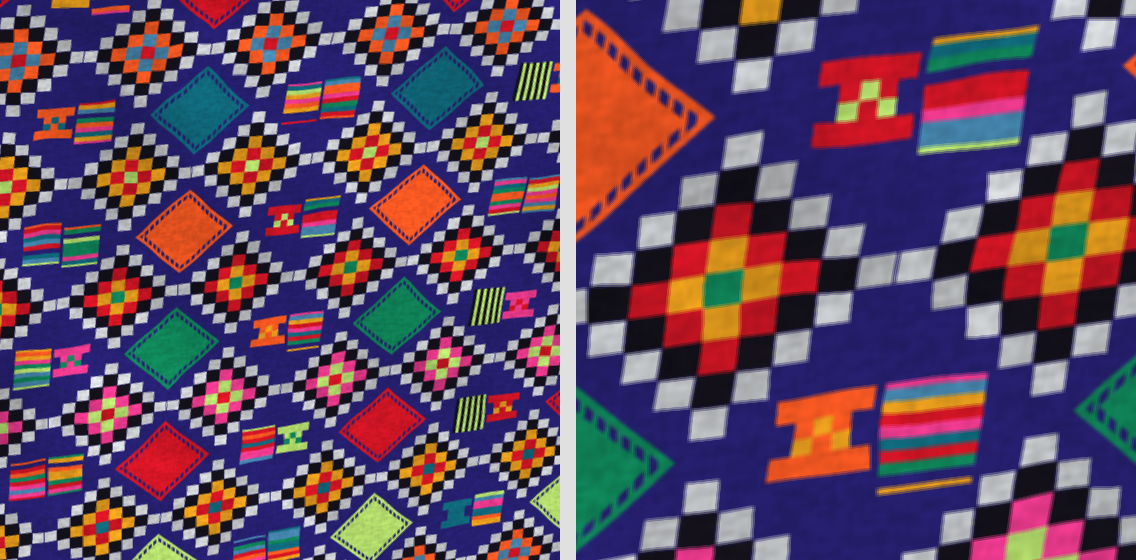
Left: the whole. Right: its middle third, enlarged.
Give the GLSL for this pattern, as a WebGL 1 fragment shader.

```glsl
precision highp float;

uniform vec2 u_resolution;

// Layout, in canvas heights
const vec2 ORIGIN = vec2(0.422, 0.495);
const vec2 COLUMN_STEP = vec2(0.208, 0.027);
const vec2 ROW_STEP = vec2(-0.025, -0.207);
const vec2 BLOCKS = vec2(9.0, 10.2);      // blocks per repeat
const vec2 PLAIN_SIZE = vec2(0.41, 0.355); // half diagonals, in repeats
const vec2 PATCH_SIZE = vec2(0.148, 0.165);
const float DASHES = 24.0;
const float WOBBLE = 0.022;
const float SOFTNESS = 0.0034;
const float FOLD_DEPTH = 0.3;
const float THREAD_DEPTH = 0.24;

// Dyes
const vec3 GROUND = vec3(0.145, 0.12, 0.43);
const vec3 WHITE = vec3(0.77, 0.78, 0.79);
const vec3 BLACK = vec3(0.075, 0.065, 0.10);
const float RED = 0.0, ORANGE = 1.0, AMBER = 2.0, LIME = 3.0;
const float GREEN = 4.0, TEAL = 5.0, PINK = 6.0, STEEL = 7.0;

vec3 dye(float k) {
  if (k < 0.5) return vec3(0.80, 0.08, 0.14);
  if (k < 1.5) return vec3(0.95, 0.34, 0.13);
  if (k < 2.5) return vec3(0.88, 0.60, 0.11);
  if (k < 3.5) return vec3(0.70, 0.86, 0.42);
  if (k < 4.5) return vec3(0.06, 0.51, 0.34);
  if (k < 5.5) return vec3(0.06, 0.40, 0.47);
  if (k < 6.5) return vec3(0.90, 0.22, 0.54);
  if (k < 7.5) return vec3(0.26, 0.50, 0.65);
  return GROUND;
}

float hash(vec2 p) {
  vec3 q = fract(p.xyx * 0.1031);
  q += dot(q, q.yzx + 33.33);
  return fract((q.x + q.y) * q.z);
}

float noise(vec2 p) {
  vec2 i = floor(p), f = fract(p);
  f *= f * (3.0 - 2.0 * f);
  return mix(mix(hash(i), hash(i + vec2(1, 0)), f.x),
             mix(hash(i + vec2(0, 1)), hash(i + vec2(1, 1)), f.x), f.y);
}

// Canvas point to (column, row) on the slack cloth, by fixed-point inversion
vec2 toLattice(vec2 p) {
  float det = COLUMN_STEP.x * ROW_STEP.y - COLUMN_STEP.y * ROW_STEP.x;
  vec2 q = vec2(0.0);
  for (int i = 0; i < 5; i++) {
    vec2 bend = vec2(dot(vec3(-0.0039, -0.0052, 0.0033), vec3(q.x * q.x, q.x * q.y, q.y * q.y)),
                     0.0046 * q.x * q.y + 0.0033 * q.y * q.y - 0.0005 * q.x * q.x * q.x);
    vec2 d = p - ORIGIN - bend;
    q = vec2(d.x * ROW_STEP.y - d.y * ROW_STEP.x,
             COLUMN_STEP.x * d.y - COLUMN_STEP.y * d.x) / det;
  }
  return q;
}

// Dyes of the centre, first and second ring in each row
vec3 rowDyes(float row) {
  float k = mod(row + 2.0, 5.0);
  if (k < 0.5) return vec3(RED, STEEL, ORANGE);
  if (k < 1.5) return vec3(LIME, RED, AMBER);
  if (k < 2.5) return vec3(GREEN, AMBER, RED);
  if (k < 3.5) return vec3(RED, LIME, PINK);
  return vec3(TEAL, RED, AMBER);
}

vec3 blockColour(float ring, float row) {
  vec3 dyes = rowDyes(row);
  if (ring > 3.5) return WHITE;
  if (ring > 2.5) return BLACK;
  return dye(ring < 0.5 ? dyes.x : ring < 1.5 ? dyes.y : dyes.z);
}

// Solid diamond with a dashed inner border
vec3 plainDiamond(vec2 g, float row) {
  float d = dot(abs(g) / PLAIN_SIZE, vec2(1.0));
  if (d > 1.0) return GROUND;
  bool dash = abs(d - 0.86) < 0.05 && fract(g.x * DASHES) < 0.62;
  float k = mod(row + 3.0, 6.0);
  float plain = k < 0.5 ? RED : k < 1.5 ? TEAL : k < 2.5 ? ORANGE : k < 3.5 ? GREEN : k < 4.5 ? RED : LIME;
  return dash ? GROUND : dye(plain);
}

// Two small brocade patches side by side, each of a random kind
vec3 patchPair(vec2 g, vec2 cell) {
  float side = step(0.0, g.x);
  vec2 seed = cell * vec2(2.0, 5.0) + vec2(side + 40.0, 71.0);
  float kind = hash(seed) - 0.2 * side;
  float lift = 0.06 * (hash(seed + 9.0) - 0.5);
  vec2 u = (g - vec2((side - 0.5) * 0.32, lift)) / PATCH_SIZE;
  if (max(abs(u.x), abs(u.y)) > 1.0) return GROUND;
  if (kind < 0.45) return dye(floor(9.0 * hash(seed + floor(u.y * 4.5) * vec2(3.0, 7.0))));
  float first = floor(7.0 * hash(seed + 17.0)), second = floor(7.0 * hash(seed + 29.0));
  if (kind < 0.84) { // rails joined by a checked bar
    if (abs(u.y) > 0.75) return GROUND;
    if (abs(u.y) > 0.32) return dye(first);
    float check = mod(floor(u.x * 2.5 + 0.5) + step(0.0, u.y), 2.0);
    return abs(u.x) > 0.6 ? GROUND : dye(mix(second, first, check));
  }
  if (kind < 0.92) return fract(u.x * 2.5) < 0.5 ? dye(LIME) : BLACK;
  return u.x + u.y > 0.0 ? dye(PINK) : GROUND;
}

vec3 cloth(vec2 p) {
  vec2 q = toLattice(p);
  vec2 w = q + WOBBLE * (vec2(noise(p * 24.0), noise(p * 24.0 + 50.0)) - 0.5);
  vec2 cell = floor(w + 0.5), block = (w - cell) * BLOCKS;
  vec2 id = floor(block + 0.5), inBlock = abs(block - id);
  float ring = abs(id.x) + abs(id.y);
  vec2 gap = floor(w), g = w - gap - 0.5;
  vec3 colour;
  if (ring < 4.5) {
    colour = blockColour(ring, cell.y) * (0.9 + 0.16 * hash(id + cell * 11.0 + 60.0));
    if (ring > 3.5 && max(inBlock.x, inBlock.y) > 0.46) colour = GROUND;
  } else if (mod(gap.x, 2.0) > 0.5) colour = plainDiamond(g, gap.y);
  else colour = patchPair(g, gap);

  // Thread grain and soft folds
  float grain = noise(q * vec2(22.0, 62.0) + 300.0) * 0.6 + noise(q * vec2(70.0, 30.0) + 200.0) * 0.4;
  float fold = noise(p * vec2(5.0, 3.5) + 7.0) * 0.6 + noise(p * vec2(9.0, 16.0) + p.yx * 5.0) * 0.4;
  return colour * (1.0 + THREAD_DEPTH * (grain - 0.5)) * (1.0 + FOLD_DEPTH * (fold - 0.55));
}

void main() {
  vec2 p = gl_FragCoord.xy / u_resolution.y;
  float spread = max(SOFTNESS, 1.0 / u_resolution.y) / 3.0;
  vec3 sum = vec3(0.0);
  for (int i = 0; i < 9; i++) {
    float k = float(i);
    sum += cloth(p + spread * (vec2(mod(k, 3.0), floor(k / 3.0)) - 1.0));
  }
  gl_FragColor = vec4(sum / 9.0, 1.0);
}
```
